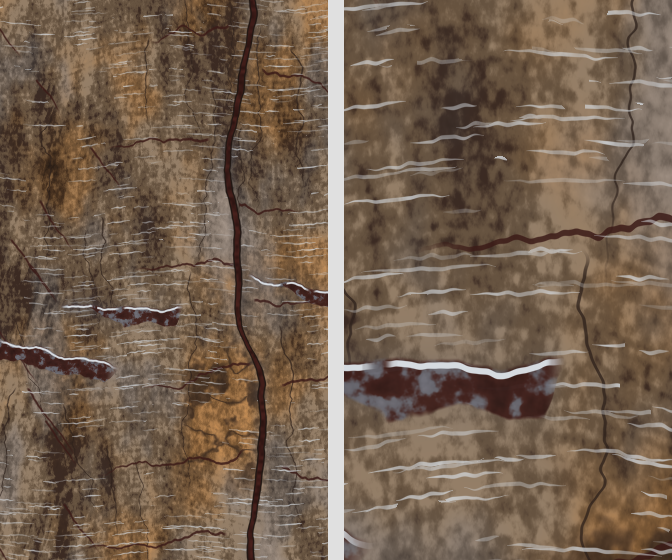
Left: the whole. Right: its middle third, enlarged.
Reproduce this texture procedurally as a Shadertoy shader.

```glsl
// Polished brown marble: streaked, mottled stone crossed by a dark maroon vein.
// Noise gives the body, wobbling segments give cracks and seams,
// and jittered cells give the fine white calcite dashes.
const vec3 DARK = vec3(0.23, 0.165, 0.135), BROWN = vec3(0.40, 0.325, 0.25);
const vec3 LIGHT = vec3(0.58, 0.495, 0.405), OCHRE = vec3(0.56, 0.38, 0.20);
const vec3 GREY = vec3(0.42, 0.39, 0.375), SLATE = vec3(0.33, 0.33, 0.36);
const vec3 MAROON = vec3(0.23, 0.105, 0.09), CALCITE = vec3(0.84, 0.86, 0.88);
const float VEIN_WIDTH = 0.0078, DASH_DENSITY = 0.6;
const int UPRIGHT = 18, SLANTED = 11, BRANCHES = 11;

float hash(vec2 p) {
  vec3 q = fract(p.xyx * 0.1031);
  q += dot(q, q.yzx + 33.33);
  return fract((q.x + q.y) * q.z);
}
float noise(vec2 p) {
  vec2 i = floor(p), f = fract(p), e = vec2(1, 0);
  f = f * f * (3.0 - 2.0 * f);
  return mix(mix(hash(i), hash(i + e), f.x), mix(hash(i + e.yx), hash(i + 1.0), f.x), f.y);
}
float fbm(vec2 p) {
  float sum = 0.0, amp = 0.533;
  for (int i = 0; i < 4; i++, amp *= 0.5) {
    sum += amp * noise(p);
    p = mat2(1.6, 1.2, -1.2, 1.6) * p + 17.3;
  }
  return sum;
}
float stroke(float d, float w) {
  float aa = 0.8 / iResolution.x;
  return 1.0 - smoothstep(w - aa, w + aa, abs(d));
}
// Position along (0 to 1) and wobbling offset across a segment
vec2 track(vec2 p, vec2 a, vec2 b, float rough) {
  vec2 d = b - a, q = p - a;
  float len = length(d), along = dot(q, d) / len;
  float wobble = fbm(vec2(along * 13.0, dot(a, vec2(71, 37)))) - 0.5;
  return vec2(along / len, (d.x * q.y - d.y * q.x) / len + rough * wobble);
}
float crack(vec2 p, vec2 a, vec2 b, float w, float rough) {
  vec2 t = track(p, a, b, rough);
  return stroke(t.y, w * (1.2 - 0.6 * t.x)) * smoothstep(0.0, 0.04, t.x) * smoothstep(1.0, 0.75, t.x);
}
float veinPath(float y) {
  float x = mix(0.80, 0.724, smoothstep(0.53, 0.75, y));
  x += 0.045 * smoothstep(1.3, 1.7, y) - 0.035 * smoothstep(0.45, 0.0, y);
  x -= 0.028 * exp(-pow(abs(y - 1.22) / 0.15, 2.0));
  return x + 0.018 * (fbm(vec2(y * 12.0, 4.0)) - 0.5);
}
vec3 stone(vec2 p, float glow) {
  float broad = fbm(p * vec2(4.5, 3.0) + 5.0) - 0.5;
  float streak = fbm(vec2(p.x * 26.0 + 2.0 * p.y, p.y * 4.0)) - 0.5;
  float grain = fbm(p * vec2(120.0, 75.0)) - 0.5;
  float arc = p.y + 0.05 * sin(p.x * 8.0 + 1.0) + 0.03 * broad;
  float ripple = noise(vec2(p.x * 14.0, arc * 125.0)) - 0.5;
  float tone = 0.52 + 0.9 * broad + 0.75 * (streak + grain) + 0.2 * ripple;
  // Slanted dark fibres on the left
  float fibre = fbm(vec2(p.x * 38.0 - p.y * 11.0, p.y * 5.0 + p.x * 2.0));
  float zone = smoothstep(0.42, 0.1, p.x) * smoothstep(0.35, 0.6, fbm(p * 4.0 + 31.0));
  tone -= 0.38 * zone * smoothstep(0.45, 0.65, fibre);
  vec3 col = mix(DARK, BROWN, smoothstep(0.08, 0.44, tone));
  col = mix(col, LIGHT, smoothstep(0.44, 0.82, tone));
  float warm = smoothstep(0.46, 0.7, fbm(p * vec2(5.0, 3.5) + 60.0));
  col = mix(col, OCHRE * (0.45 + tone), max(0.55 * warm, 0.7 * glow));
  float cool = smoothstep(0.48, 0.68, fbm(p * vec2(7.0, 4.0) + 90.0));
  return mix(col, GREY * (0.55 + 0.85 * tone), 0.6 * cool * (1.0 - glow));
}
float dashes(vec2 p) {
  float sum = 0.0, cluster = smoothstep(0.3, 0.65, fbm(p * 3.5 + 12.0));
  p.y += 0.012 * sin(p.x * 9.0) + 0.006 * noise(p * 12.0);
  for (float k = 0.0; k < 4.0; k++) {
    vec2 g = p / vec2(0.10 + 0.025 * k, 0.034) + k * 7.37;
    g.y += 5.0 * hash(vec2(floor(g.x), k + 3.0));
    vec2 id = floor(g) + k * 41.0, f = fract(g);
    float halfLen = mix(0.12, 0.46, hash(id + 11.0));
    float s = (f.x - mix(halfLen, 1.0 - halfLen, hash(id + 23.0))) / halfLen;
    float tilt = 0.24 * (hash(id + 5.0) - 0.4) * s * halfLen;
    float d = (f.y - mix(0.3, 0.7, hash(id + 7.0)) - tilt) * 0.034;
    d += 0.004 * (noise(vec2(p.x * 90.0, id.y)) - 0.5);
    float body = stroke(d, 0.0021 * (1.0 - s * s)) * step(abs(s), 1.0);
    sum = max(sum, step(hash(id), DASH_DENSITY * cluster) * body * mix(0.3, 1.0, hash(id + 31.0)));
  }
  return sum * (0.55 + 0.45 * noise(p * 70.0));
}
// Bruised lens hanging below a broken white line
void seam(inout vec3 col, vec2 p, vec2 a, vec2 b, float thick) {
  vec2 t = track(p, a, b, 0.045);
  float ends = smoothstep(0.0, 0.08, t.x) * smoothstep(1.0, 0.94, t.x), mottle = fbm(p * 55.0);
  float depth = thick * smoothstep(0.22, 0.5, t.x) * ends * (0.5 + fbm(p * 18.0));
  float lens = smoothstep(-depth - 0.006, -depth, t.y) * smoothstep(0.008, 0.002, t.y) * ends;
  col = mix(col, SLATE, 0.5 * ends * exp(-abs(t.y + 0.4 * depth) / 0.022));
  col = mix(col, mix(MAROON, SLATE, smoothstep(0.48, 0.7, mottle)) * (0.65 + 0.8 * mottle), 0.9 * lens);
  col = mix(col, CALCITE, stroke(t.y, 0.0032) * ends * smoothstep(0.25, 0.45, noise(vec2(t.x * 24.0, 2))));
}
void mainImage(out vec4 fragColor, in vec2 fragCoord) {
  vec2 p = fragCoord / iResolution.x, a, b;
  // Ochre patch with a spidery dark web
  vec2 off = abs(p - vec2(0.67, 0.45)) + 0.12 * (fbm(p * 9.0) - 0.5);
  float glow = smoothstep(0.17, 0.09, off.x) * smoothstep(0.28, 0.12, off.y);
  vec3 col = stone(p, glow);
  float web = stroke((fbm(p * vec2(8, 11) + 3.0) - 0.5) * 0.08, 0.0018);
  col = mix(col, DARK * 0.75, 0.7 * glow * max(web, smoothstep(0.57, 0.68, fbm(p * 14.0 + 8.0))));
  // Upright cracks, slanted cracks, branches of the vein
  float thin = 0.0, red = 0.0;
  for (int i = 0; i < UPRIGHT; i++) {
    vec2 id = vec2(i, 19);
    a = vec2((float(i) + hash(id)) / float(UPRIGHT), 0.3 + 1.6 * hash(id + 3.0));
    b = a + vec2(0.16 * (hash(id + 5.0) - 0.4), -mix(0.25, 0.8, hash(id + 9.0)));
    thin = max(thin, crack(p, a, b, mix(0.0008, 0.0022, hash(id + 13.0)), 0.07));
  }
  for (int i = 0; i < SLANTED; i++) {
    vec2 id = vec2(i, 67);
    a = vec2(0.36 * hash(id) - 0.06, 1.7 * (float(i) + hash(id + 2.0)) / float(SLANTED));
    red = max(red, crack(p, a, a + mix(0.12, 0.28, hash(id + 4.0)) * vec2(0.6, -0.85), 0.0026, 0.02));
  }
  for (int i = 0; i < BRANCHES; i++) {
    vec2 id = vec2(i, 131);
    float y = 1.65 * (float(i) + hash(id)) / float(BRANCHES), side = i % 2 == 0 ? -1.0 : 1.0;
    a = vec2(veinPath(y) + side * 0.07 * hash(id + 8.0), y);
    b = a + mix(0.18, 0.5, hash(id + 3.0)) * vec2(side, 0.55 * (hash(id + 6.0) - 0.65));
    red = max(red, crack(p, a, b, 0.0034, 0.075));
  }
  col = mix(mix(col, DARK * 0.75, 0.75 * thin), MAROON, 0.85 * red);
  col = mix(col, CALCITE, 0.88 * dashes(p));
  seam(col, p, vec2(-0.4, 0.74), vec2(0.37, 0.59), 0.05);
  seam(col, p, vec2(0.18, 0.775), vec2(0.56, 0.765), 0.045);
  seam(col, p, vec2(0.75, 0.867), vec2(1.15, 0.775), 0.035);
  // Main vein with its bruised rim
  float d = p.x - veinPath(p.y), w = VEIN_WIDTH * (0.7 + 0.6 * noise(vec2(p.y * 9.0, 6)));
  col = mix(col, SLATE, 0.55 * exp(-abs(d) / 0.016) * smoothstep(0.3, 0.6, fbm(p * 9.0 + 44.0)));
  col = mix(col, DARK * 0.55, stroke(d, w + 0.002));
  fragColor = vec4(mix(col, MAROON * (0.75 + 0.5 * noise(p * 90.0)), stroke(d, w * 0.75)), 1);
}
```
